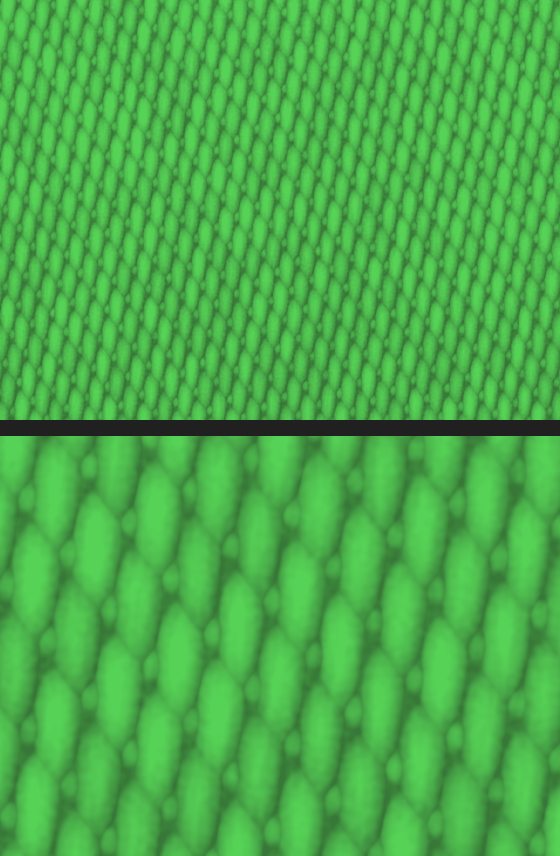
Top: the whole. Bottom: its middle third, enlarged.
A WebGL 2 fragment shader for this texture:

```glsl
#version 300 es
precision highp float;

uniform vec2 u_resolution;
out vec4 fragColor;

// Lengths are in canvas heights
const vec2 STEP_DOWN = vec2(0.0324, -0.0440);  // lattice step to the lower right
const vec2 STEP_UP = vec2(0.0486, 0.0255);     // lattice step to the upper right
const vec2 ORIGIN = vec2(0.522, 0.574);        // centre of one float
const vec2 FLOAT_SIZE = vec2(0.0176, 0.0490);  // half width and half length
const vec2 NUB_SIZE = vec2(0.0085, 0.0115);    // weft showing in a gap
const vec2 NUB_OFFSET = vec2(-0.0065, 0.0690);
const float LEAN = 0.07;
const float TAPER = 0.15;
const float BLEND = 13.0;                      // sharpness of the creases
const float FLOOR_HEIGHT = -0.08;
const float FLOOR_TONE = 0.08;
const float WARP = 0.0035;
const float FIBRE = 0.13;
const float GRAIN = 0.16;
const float VARIATION = 0.10;
const vec3 SHADOW = vec3(0.215, 0.465, 0.215);
const vec3 LIGHT = vec3(0.338, 0.828, 0.338);

vec2 hash2(vec2 p) {
  vec3 q = fract(vec3(p.xyx) * vec3(0.1031, 0.1030, 0.0973));
  q += dot(q, q.yzx + 33.33);
  return fract((q.xx + q.yz) * q.zy) * 2.0 - 1.0;
}

float gradientNoise(vec2 p) {
  vec2 i = floor(p), f = fract(p);
  vec2 u = f * f * f * (f * (f * 6.0 - 15.0) + 10.0);
  float a = dot(hash2(i), f);
  float b = dot(hash2(i + vec2(1, 0)), f - vec2(1, 0));
  float c = dot(hash2(i + vec2(0, 1)), f - vec2(0, 1));
  float d = dot(hash2(i + vec2(1, 1)), f - vec2(1, 1));
  return mix(mix(a, b, u.x), mix(c, d, u.x), u.y);
}

// Adds one surface to the height-weighted blend: x = tone sum, y = weight sum
void addSurface(inout vec2 blend, float height, float tone) {
  float weight = exp(BLEND * height);
  blend += vec2(tone * weight, weight);
}

void addFloat(inout vec2 blend, vec2 q, vec2 variation) {
  q.x -= LEAN * q.y;
  vec2 s = q / FLOAT_SIZE;
  s.x /= 1.0 + TAPER * clamp(s.y, -1.0, 1.0) + 0.06 * variation.x;
  float height = 1.0 - s.x * s.x - pow(abs(s.y), 2.6);
  float tone = 0.25 + 0.72 * max(height, 0.0) - 0.17 * clamp(s.x, -1.0, 1.0)
             + 0.13 * clamp(s.y, -1.0, 1.0) + VARIATION * variation.y;
  addSurface(blend, height, tone);
}

void addNub(inout vec2 blend, vec2 q, float variation) {
  vec2 s = (q - NUB_OFFSET) / NUB_SIZE;
  float height = 0.38 * (1.0 - dot(s, s));
  addSurface(blend, height, 0.28 + 1.0 * max(height, 0.0) + VARIATION * variation);
}

void main() {
  vec2 p = gl_FragCoord.xy / u_resolution.y;

  // Slight drift of the threads
  vec2 drift = vec2(gradientNoise(p * 6.0), gradientNoise(p * 6.0 + 40.0));
  vec2 cloth = p - ORIGIN + WARP * drift;

  // Floats and weft nubs of the surrounding lattice cells
  mat2 lattice = mat2(STEP_DOWN, STEP_UP);
  vec2 cell = round(inverse(lattice) * cloth);
  vec2 blend = vec2(0.0);
  addSurface(blend, FLOOR_HEIGHT, FLOOR_TONE);
  for (int j = -2; j <= 2; j++) {
    for (int i = -2; i <= 2; i++) {
      vec2 id = cell + vec2(i, j);
      vec2 variation = hash2(id + 200.0);
      vec2 q = cloth - lattice * id;
      addFloat(blend, q, variation);
      addNub(blend, q, variation.x);
    }
  }
  float tone = blend.x / blend.y;

  // Fine fibres along the floats, rougher grain in the gaps
  vec2 along = vec2(p.x - LEAN * p.y, p.y);
  tone += FIBRE * gradientNoise(along * vec2(150.0, 26.0));
  tone += GRAIN * gradientNoise(p * 140.0 + 70.0) * mix(1.6, 0.6, clamp(tone, 0.0, 1.0));

  // Light falls off gently towards the bottom
  tone += 0.10 * (p.y - 0.5) + 0.05 * gradientNoise(p * 2.0 + 9.0);

  fragColor = vec4(mix(SHADOW, LIGHT, clamp(tone, 0.0, 1.0)), 1.0);
}
```
